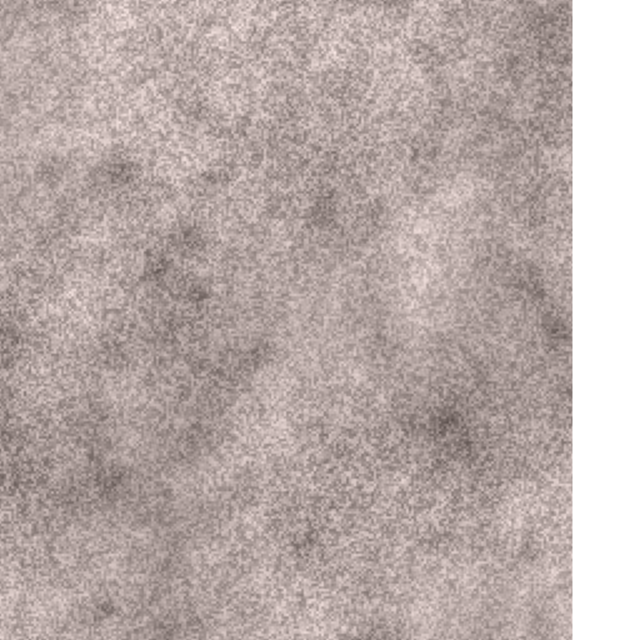
This texture is drawn by a WebGL 2 fragment shader. Its source:

```glsl
#version 300 es
precision highp float;
// Mottled pinkish-grey stone with fine grain and a plain white band on the right.

uniform vec2 u_resolution;
out vec4 fragColor;

const vec3 STONE_COLOR = vec3(0.690, 0.631, 0.618);
const vec3 TONE_TINT = vec3(1.0, 0.96, 0.96);
const vec3 BAND_COLOR = vec3(1.0);
const float BAND_START = 0.8945;    // left edge of the white band

const float CLOUD_SCALE = 5.0;      // broad blotches across the canvas
const float CLOUD_CONTRAST = 0.066;
const float CLOUD_GAIN = 0.8;       // strength of each finer octave
const int CLOUD_OCTAVES = 5;
const float STREAK_ANGLE = 0.95;    // blotches lean up to the right
const float STREAK_STRETCH = 1.4;

const float SPOT_SCALE = 11.0;      // cells that may hold a dark spot
const float SPOT_CHANCE = 0.3;
const float SPOT_RADIUS = 0.24;     // in cells
const float SPOT_DEPTH = 0.13;

const float FINE_GRAIN_SCALE = 256.0;
const float FINE_GRAIN_CONTRAST = 0.112;
const float SOFT_GRAIN_SCALE = 150.0;
const float SOFT_GRAIN_CONTRAST = 0.06;

float hash(vec2 p) {
    vec3 q = fract(p.xyx * vec3(0.1031, 0.1030, 0.0973));
    q += dot(q, q.yzx + 33.33);
    return fract((q.x + q.y) * q.z);
}

mat2 rotation(float angle) {
    float c = cos(angle), s = sin(angle);
    return mat2(c, -s, s, c);
}

// Smooth lattice noise from -1 to 1
float valueNoise(vec2 p) {
    vec2 cell = floor(p);
    vec2 f = fract(p);
    f = f * f * (3.0 - 2.0 * f);
    float low = mix(hash(cell), hash(cell + vec2(1.0, 0.0)), f.x);
    float high = mix(hash(cell + vec2(0.0, 1.0)), hash(cell + 1.0), f.x);
    return 2.0 * mix(low, high, f.y) - 1.0;
}

// Leaning blotches from octaves turned against each other
float clouds(vec2 uv) {
    vec2 p = rotation(STREAK_ANGLE) * uv * CLOUD_SCALE;
    p.x /= STREAK_STRETCH;
    float sum = 0.0, weight = 1.0;
    for (int i = 0; i < CLOUD_OCTAVES; i++) {
        sum += weight * valueNoise(p + 40.0);
        p = rotation(0.6) * p * 2.03 + 17.3;
        weight *= CLOUD_GAIN;
    }
    return sum;
}

// Sparse soft spots scattered over a cell grid
float spots(vec2 uv) {
    vec2 p = uv * SPOT_SCALE;
    p += 0.12 * vec2(valueNoise(p * 4.0), valueNoise(p * 4.0 + 31.0));
    vec2 cell = floor(p);
    float depth = 0.0;
    for (int y = -1; y <= 1; y++) {
        for (int x = -1; x <= 1; x++) {
            vec2 id = cell + vec2(x, y);
            vec2 center = id + vec2(hash(id + 5.1), hash(id + 71.7));
            float present = step(hash(id + 23.9), SPOT_CHANCE);
            float size = SPOT_RADIUS * mix(0.6, 1.3, hash(id + 47.3));
            vec2 d = (p - center) / size;
            depth += present * mix(0.35, 1.0, hash(id + 11.3)) * exp(-dot(d, d));
        }
    }
    return depth;
}

// Fine speckle whose strength drifts gently over the surface
float grain(vec2 uv) {
    float fine = valueNoise(uv * FINE_GRAIN_SCALE);
    float soft = valueNoise(rotation(0.5) * uv * SOFT_GRAIN_SCALE + 300.0);
    float strength = 1.0 + 0.2 * valueNoise(uv * 4.0 + 9.0);
    return strength * (FINE_GRAIN_CONTRAST * fine + SOFT_GRAIN_CONTRAST * soft);
}

void main() {
    vec2 uv = gl_FragCoord.xy / u_resolution;

    float tone = CLOUD_CONTRAST * clouds(uv) - SPOT_DEPTH * spots(uv) + grain(uv);
    vec3 stone = STONE_COLOR + tone * TONE_TINT;

    float halfPixel = 0.5 / u_resolution.x;
    float band = smoothstep(BAND_START - halfPixel, BAND_START + halfPixel, uv.x);
    fragColor = vec4(clamp(mix(stone, BAND_COLOR, band), 0.0, 1.0), 1.0);
}
```
